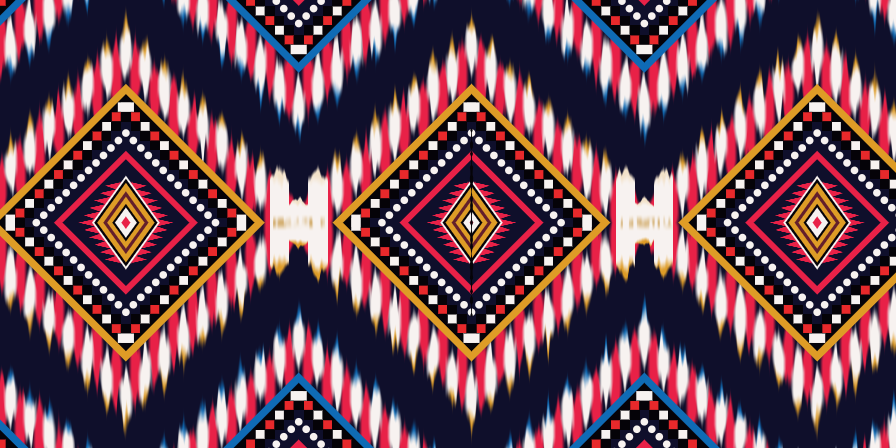
This pattern is drawn by a Shadertoy shader. Its source:

```glsl
// Ikat weave: staggered gold and blue diamonds with feathered, striped fringes.

// Layout, in canvas heights
const vec2 PERIOD = vec2(0.7715, 1.289);
const vec2 GOLD_CENTRE = vec2(0.281, 0.503);
const float RADIUS = 0.31;          // outer diamond, |x| + |y|
const float BORDER = 0.023;
const float FRINGE = 0.172;         // fringe length
const float STRIPE = PERIOD.x / 18.0;
const float SQUARE = 0.0215;        // checker square
const float DOT_RING = 0.2;
const float DOT_STEP = DOT_RING / 6.0;
const float DOT_RADIUS = 0.0085;
const float MEDALLION = 0.105;
const float MEDALLION_ASPECT = 0.72;
const float TOOTH_ROW = 0.0165;
const float TOOTH_LENGTH = 0.03;
const float SEAM = 0.006;           // cloth lost at the seam of odd columns
const float RAGGED = 0.24;

const vec3 NAVY = vec3(0.06, 0.06, 0.17);
const vec3 BLACK = vec3(0.02, 0.01, 0.03);
const vec3 CREAM = vec3(0.97, 0.95, 0.94);
const vec3 CRIMSON = vec3(0.91, 0.13, 0.28);
const vec3 RED = vec3(0.91, 0.16, 0.17);
const vec3 MAROON = vec3(0.39, 0.12, 0.17);
const vec3 GOLD = vec3(0.87, 0.61, 0.15);
const vec3 BLUE = vec3(0.06, 0.42, 0.71);

float hash(vec2 p) {
    vec3 q = fract(p.xyx * 0.1031);
    q += dot(q, q.yzx + 33.33);
    return fract((q.x + q.y) * q.z);
}

float noise(vec2 p) {
    vec2 i = floor(p), f = fract(p);
    f *= f * (3.0 - 2.0 * f);
    return mix(mix(hash(i), hash(i + vec2(1, 0)), f.x),
               mix(hash(i + vec2(0, 1)), hash(i + vec2(1, 1)), f.x), f.y);
}

// Antialiased coverage of a signed distance
float fill(float d) {
    return clamp(0.5 - d * iResolution.y, 0.0, 1.0);
}

// Crimson spindles, then cream ones with dyed tips; they merge at the waist
vec3 fringe(vec2 q, vec2 p, vec3 tip) {
    vec3 col = NAVY;
    float thread = noise(p * vec2(170.0, 9.0));
    for (int layer = 0; layer < 2; layer++) {
        float shift = layer == 0 ? 0.5 : 0.0;
        float x = q.x / STRIPE + shift;
        float column = round(x);
        float across = abs(x - column);
        float offset = abs(column - shift) * STRIPE;
        float waist = smoothstep(RADIUS - 0.01, RADIUS + 0.03, offset);

        float start = max(RADIUS - offset, 0.0);
        float end = RADIUS + FRINGE - offset - 0.035 * smoothstep(0.34, 0.386, offset);
        float along = (abs(q.y) - start) / (end - start) + (thread - 0.5) * RAGGED;

        float width;
        vec3 dye = CRIMSON;
        if (layer == 0) {
            width = 0.40 * smoothstep(-0.4, 0.1, along) * (1.0 - smoothstep(0.35, 0.9, along));
        } else {
            width = 0.43 * smoothstep(-0.15, 0.4, along) * (1.0 - smoothstep(0.5, 1.05, along));
            width = mix(width, 0.8 * (1.0 - smoothstep(0.5, 1.05, along)), waist);
            vec3 tipDye = mix(tip, CREAM, 0.8 * waist * step(0.0, q.y));
            dye = mix(CREAM, tipDye, smoothstep(0.58, 0.8, along));
            float fleck = waist * smoothstep(0.02, 0.0, abs(q.y)) * smoothstep(0.4, 0.8, thread);
            dye = mix(dye, GOLD * 0.85, 0.6 * fleck);
        }
        col = mix(col, dye, smoothstep(-0.12, 0.12, width - 0.12 - across));
    }
    return col;
}

// Toothed centre made of nested tall diamonds
vec3 medallion(vec3 col, vec2 a) {
    float tooth = 1.0 - 2.0 * abs(fract(a.y / TOOTH_ROW + 0.5) - 0.5);
    float edge = MEDALLION_ASPECT * (MEDALLION - a.y) + TOOTH_LENGTH * tooth;
    col = mix(col, CRIMSON, fill(max(a.x - edge, a.y - 0.09) * 0.5));

    float m = a.x / MEDALLION_ASPECT + a.y;
    vec3 dyes[8] = vec3[8](CREAM, BLACK, GOLD, MAROON, GOLD, BLACK, CREAM, CRIMSON);
    float radii[8] = float[8](MEDALLION, 0.098, 0.089, 0.07, 0.058, 0.042, 0.034, 0.014);
    for (int i = 0; i < 8; i++) col = mix(col, dyes[i], fill((m - radii[i]) * 0.58));
    return col;
}

vec3 diamond(vec2 a, vec3 border, float seam) {
    float r = a.x + a.y;

    // Checkered stair on black
    vec2 cell = round(a / SQUARE);
    float ring = cell.x + cell.y;
    vec3 col = ring > 10.5 ? BLACK : NAVY;
    vec2 f = abs(a - cell * SQUARE);
    vec3 checker = mod(cell.x, 2.0) < 0.5 ? CREAM : RED;
    if (ring == 12.0) col = mix(col, checker, fill(max(f.x, f.y) - 0.46 * SQUARE));
    float bar = max(min(a.x, a.y) - 0.018, abs(max(a.x, a.y) - 12.0 * SQUARE) - 0.0105);
    col = mix(col, CREAM, fill(bar));

    // Dots and inner ring
    float t = (fract((a.x - a.y) / DOT_STEP + 0.5) - 0.5) * DOT_STEP;
    col = mix(col, CREAM, fill(length(vec2(r - DOT_RING, t)) * 0.7071 - DOT_RADIUS));
    col = mix(col, CRIMSON, fill((abs(r - 0.151) - 0.0095) * 0.7071));

    col = medallion(col, a + vec2(SEAM * seam, 0.0));
    float jag = 0.004 * noise(vec2(a.y * 130.0, 3.0));
    col = mix(col, BLACK, seam * fill(max(a.x - jag, r - 0.21)));
    return mix(col, border, fill((RADIUS - BORDER - r) * 0.7071));
}

void mainImage(out vec4 fragColor, in vec2 fragCoord) {
    vec2 p = fragCoord / iResolution.y;

    // Nearest gold or blue diamond
    vec2 id = round((p - GOLD_CENTRE) / PERIOD);
    vec2 q = p - GOLD_CENTRE - id * PERIOD;
    vec2 h = p - GOLD_CENTRE - 0.5 * PERIOD;
    h -= PERIOD * round(h / PERIOD);
    bool isBlue = abs(h.x) + abs(h.y) < abs(q.x) + abs(q.y);
    if (isBlue) q = h;
    vec3 dye = isBlue ? BLUE : GOLD;
    float seam = isBlue ? 0.0 : mod(id.x, 2.0);

    vec2 a = abs(q);
    vec3 col = mix(fringe(q, p, dye), diamond(a, dye, seam), fill((a.x + a.y - RADIUS) * 0.7071));
    fragColor = vec4(col, 1.0);
}
```
